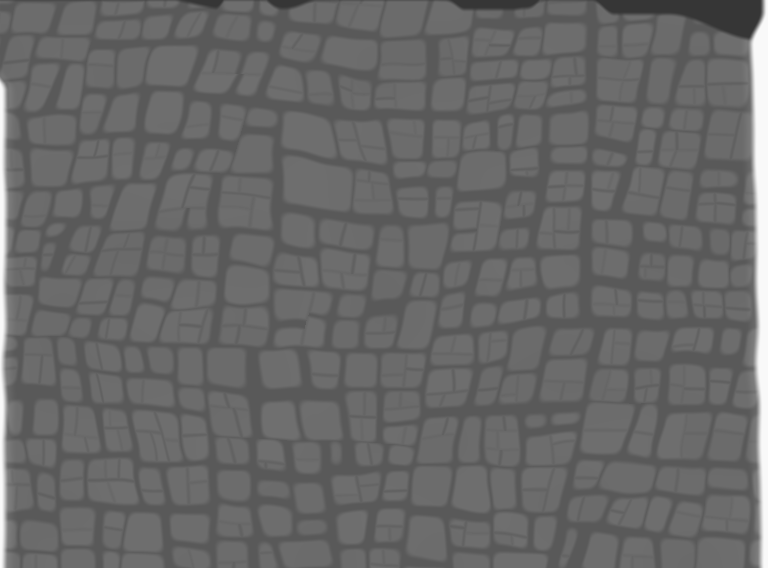
Reproduce this texture procedurally as a Shadertoy shader.

```glsl
// Grey scan of a cracked block: cells split by dark veins and hairlines, with bright side margins.
#define VEIN_SPAN 0.102   // cells larger than this are split by a vein
#define HAIR_SPAN 0.060   // cells larger than this may be split by a hairline
#define VEIN_HALF 0.0095  // half width of the widest veins
#define TILT 0.42         // lean of the upright cracks
#define ROUNDING 0.014    // rounding of the cell corners
#define SOFTNESS 0.0042   // blur of the vein edges
#define CELL_GREY 0.425
#define VEIN_GREY 0.350
#define SHADOW_GREY 0.21
#define MARGIN_GREY 0.975

float hash(float n) {
    n = fract(n * 0.1031);
    n *= n + 33.33;
    n *= n + n;
    return fract(n);
}

float hash2(vec2 p) {
    vec3 q = fract(p.xyx * 0.1031);
    q += dot(q, q.yzx + 33.33);
    return fract((q.x + q.y) * q.z);
}

float noise(vec2 p) {
    vec2 i = floor(p), f = fract(p);
    f = f * f * (3.0 - 2.0 * f);
    return mix(mix(hash2(i), hash2(i + vec2(1, 0)), f.x),
               mix(hash2(i + vec2(0, 1)), hash2(i + vec2(1, 1)), f.x), f.y);
}

float smoothMin(float a, float b, float k) {
    float h = max(k - abs(a - b), 0.0) / k;
    return min(a, b) - 0.25 * h * h * k;
}

// Splits the sheet again and again by leaning cuts.
// Returns the distance to the veins, the hairline strength and the cell's random tone.
vec3 cracks(vec2 p, float aspect) {
    // Each edge is (offset, slope): x over y for the sides, y over x for floor and roof.
    vec2 left = vec2(-0.08, 0), right = vec2(aspect + 0.08, 0);
    vec2 low = vec2(-0.06, 0), high = vec2(1.05, 0);
    vec2 centre = vec2(0.5 * aspect, 0.5);
    float id = 1.0, gap = 1.0, hair = 0.0;

    for (int i = 0; i < 14; i++) {
        centre.y = 0.5 * (low.x + high.x + (low.y + high.y) * centre.x);
        centre.x = 0.5 * (left.x + right.x + (left.y + right.y) * centre.y);
        vec2 size = vec2(right.x - left.x + (right.y - left.y) * centre.y,
                         high.x - low.x + (high.y - low.y) * centre.x);
        float seed = id * 7.31;
        bool upright = size.x > size.y * mix(0.75, 1.5, hash(seed + 1.7));
        float span = upright ? size.x : size.y;
        float reach = upright ? size.y : size.x;
        bool isVein = span > VEIN_SPAN;
        if (span < HAIR_SPAN || (!isVein && hash(seed + 2.9) > 0.7)) break;

        // Place the cut and lean it without leaving the cell
        float ratio = mix(0.35, 0.65, hash(seed + 3.3));
        float limit = 0.45 * span / max(reach, 0.01);
        float tilt = (hash(seed + 4.1) - 0.5) * (upright ? TILT : 0.14);
        tilt = clamp(tilt, -limit, limit);
        vec2 cut = upright ? mix(left, right, ratio) : mix(low, high, ratio);
        cut += vec2(-tilt * (upright ? centre.y : centre.x), tilt);
        vec2 q = upright ? p : p.yx;
        float d = q.x - cut.x - cut.y * q.y;

        if (isVein) {
            float width = VEIN_HALF * mix(0.25, 1.0, hash(seed + 5.7));
            width *= mix(0.4, 1.6, noise(p * 7.0 + id * 3.7));
            gap = smoothMin(gap, abs(d) - width, ROUNDING);
        } else {
            float line = 1.0 - smoothstep(0.0, 0.0055, abs(d));
            hair = max(hair, line * mix(0.2, 0.65, hash(seed + 6.1)));
        }

        // Step into the half that holds the point
        bool upper = d > 0.0;
        if (upright) { if (upper) left = cut; else right = cut; }
        else { if (upper) low = cut; else high = cut; }
        id = id * 2.0 + (upper ? 1.0 : 0.0);
        if (id > 4096.0) id = mod(id, 4093.0) + 5.0;
    }
    return vec3(gap, hair, hash(id * 3.17));
}

void mainImage(out vec4 fragColor, in vec2 fragCoord) {
    vec2 uv = fragCoord / iResolution.xy;
    float aspect = iResolution.x / iResolution.y;
    vec2 p = vec2(uv.x * aspect, uv.y);

    // Bend the straight cuts
    vec2 bend = vec2(noise(p * 3.0 + 4.0), noise(p * 3.0 + 31.0)) - 0.5;
    vec2 wobble = vec2(noise(p * 19.0 + 9.0), noise(p * 19.0 + 57.0)) - 0.5;
    vec3 crack = cracks(p + 0.05 * bend + 0.009 * wobble, aspect);

    // Cells, hairlines and veins
    float grey = CELL_GREY + 0.012 * (crack.z - 0.5) + 0.012 * (noise(p * 9.0) - 0.5);
    float vein = 1.0 - smoothstep(-SOFTNESS, SOFTNESS, crack.x);
    grey = mix(grey, VEIN_GREY, max(vein, crack.y));

    // Scalloped shadow along the top, deepest in the right corner
    float scallop = smoothstep(0.5, 0.7, noise(vec2(uv.x * 19.0, 3.5)));
    float depth = 0.021 * scallop * smoothstep(0.2, 0.3, uv.x) - 0.004;
    depth = max(depth, 0.025 * smoothstep(0.77, 0.80, uv.x));
    depth += 0.045 * smoothstep(0.87, 0.985, uv.x);
    float shadow = 1.0 - smoothstep(-0.005, 0.005, 1.0 - uv.y - depth);
    grey = mix(grey, SHADOW_GREY, shadow);

    // Bright margins with a blurred rim
    float ripple = 0.004 * (noise(vec2(3.0, uv.y * 14.0)) - 0.5);
    float leftEdge = 0.006 + ripple - 0.02 * smoothstep(0.84, 0.89, uv.y);
    float rightEdge = mix(0.991, 0.977, uv.y) + ripple;
    rightEdge += 0.016 * smoothstep(0.92, 0.98, uv.y);
    float outside = max(leftEdge - uv.x, uv.x - rightEdge);
    float rim = smoothstep(-0.016, 0.0, outside);
    float margin = smoothstep(-0.005, 0.005, outside);
    grey = mix(grey + 0.07 * rim * (1.0 - shadow), MARGIN_GREY, margin);

    fragColor = vec4(vec3(grey), 1.0);
}
```
